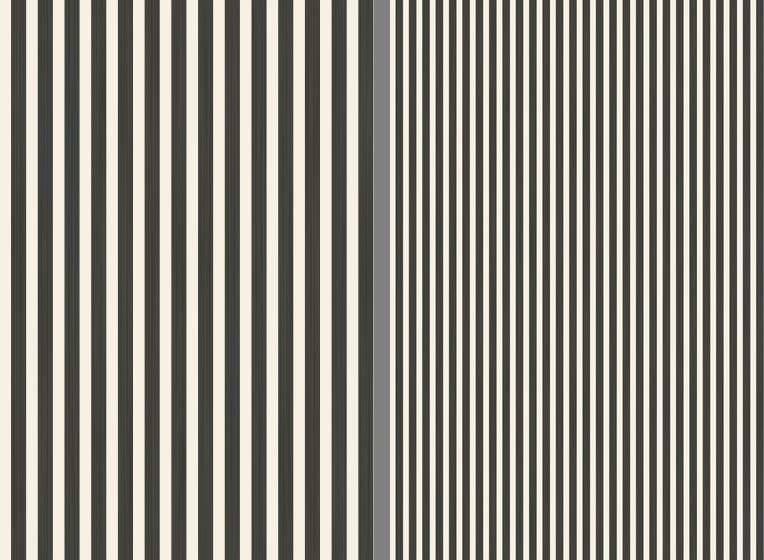
Left: one tile. Right: repeated 2 by 2.
Give the GLSL for this pattern, as a Shadertoy shader.

```glsl
const float STRIPES = 14.0;
const float THREADS = 10.0;        // fine ribs inside one dark band
const float BAND_CENTER = 0.696;   // in units of one repeat
const float BAND_WIDTH = 0.565;
const vec3 CREAM = vec3(0.967, 0.947, 0.890);
const vec3 CHARCOAL = vec3(0.258, 0.257, 0.240);

vec2 hashGradient(vec2 cell, vec2 period) {
    uvec2 q = uvec2(mod(cell, period));
    uint h = q.x * 1597u + q.y * 51749u + 977u;
    h = (h ^ (h >> 15)) * 73244475u;
    h = (h ^ (h >> 13)) * 48271u;
    h ^= h >> 16;
    float angle = 6.28318 * float(h & 65535u) / 65536.0;
    return vec2(cos(angle), sin(angle));
}

// Gradient noise that wraps after a whole number of cells
float wrappedNoise(vec2 uv, vec2 period) {
    vec2 p = uv * period;
    vec2 cell = floor(p);
    vec2 f = p - cell;
    vec2 w = f * f * f * (f * (f * 6.0 - 15.0) + 10.0);
    vec2 e = vec2(1.0, 0.0);
    float a = dot(hashGradient(cell, period), f);
    float b = dot(hashGradient(cell + e.xy, period), f - e.xy);
    float c = dot(hashGradient(cell + e.yx, period), f - e.yx);
    float d = dot(hashGradient(cell + e.xx, period), f - e.xx);
    return mix(mix(a, b, w.x), mix(c, d, w.x), w.y);
}

// Coverage of a band, filtered over one pixel
float bandMask(float x, float width, float pixel) {
    return clamp((0.5 * width - abs(x)) / pixel + 0.5, 0.0, 1.0);
}

// Cosine ribs that fade out when too fine for the pixel grid
float ribs(float x, float pitch, float pixel) {
    float halfAngle = 3.14159 * pixel / pitch;
    float fade = max(sin(halfAngle) / halfAngle, 0.0);
    return cos(6.28318 * x / pitch) * fade;
}

vec3 wovenBand(vec2 uv, float x, float pixel) {
    float rib = ribs(x, BAND_WIDTH / THREADS, pixel);
    float streak = wrappedNoise(uv, vec2(STRIPES * 11.0, 3.0));
    float tint = wrappedNoise(uv, vec2(9.0, 2.0));
    vec3 color = CHARCOAL + 0.028 * rib + 0.045 * streak;
    return color + tint * vec3(0.014, -0.002, -0.010);
}

void mainImage(out vec4 fragColor, in vec2 fragCoord) {
    vec2 uv = fragCoord / iResolution.xy;
    float pixel = STRIPES / iResolution.x;

    // Signed distance from the nearest band center
    float x = fract(uv.x * STRIPES - BAND_CENTER + 0.5) - 0.5;
    float mask = bandMask(x, BAND_WIDTH, pixel);

    fragColor = vec4(mix(CREAM, wovenBand(uv, x, pixel), mask), 1.0);
}
```
